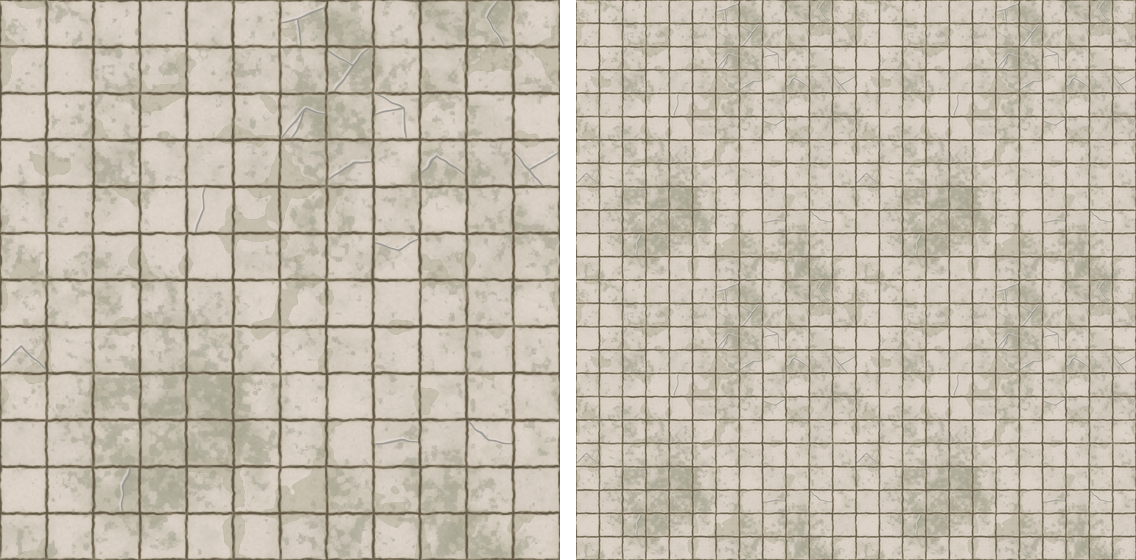
Left: one tile. Right: repeated 2 by 2.
Reproduce this texture procedurally as a WebGL 1 fragment shader.

```glsl
precision highp float;
// Worn stone floor: 12 by 12 pale square tiles with rough brown grout lines.
// Wrapping value noise gives mottling, specks and sharp-edged stains; hashed
// tiles get thin forked cracks. Every noise period is whole, so it tiles.

uniform vec2 u_resolution;

const float TILES = 12.0;
const vec3 STONE = vec3(0.855, 0.815, 0.775);
const vec3 MOTTLE = vec3(0.765, 0.740, 0.675);
const vec3 STAIN = vec3(0.735, 0.710, 0.625);
const vec3 MOSS = vec3(0.610, 0.610, 0.530);
const vec3 GROUT_SOFT = vec3(0.590, 0.550, 0.460);
const vec3 GROUT_DARK = vec3(0.380, 0.340, 0.270);
const vec3 CRACK = vec3(0.550, 0.545, 0.520);
const vec3 CHIP = vec3(0.890, 0.870, 0.850);

float hash(vec2 p) {
  vec3 q = fract(p.xyx * 0.1031);
  q += dot(q, q.yzx + 33.33);
  return fract((q.x + q.y) * q.z);
}

// Value noise that wraps after a whole number of cells.
float noise(vec2 uv, float cells, float seed) {
  vec2 g = uv * cells;
  vec2 i = floor(g);
  vec2 f = g - i;
  f = f * f * (3.0 - 2.0 * f);
  vec2 a = mod(i, cells) + seed * 13.7;
  vec2 b = mod(i + 1.0, cells) + seed * 13.7;
  return mix(mix(hash(a), hash(vec2(b.x, a.y)), f.x),
             mix(hash(vec2(a.x, b.y)), hash(b), f.x), f.y);
}

float fbm(vec2 uv, float cells, float seed) {
  float sum = 0.0;
  float weight = 0.52;
  for (int k = 0; k < 4; k++) {
    sum += weight * noise(uv, cells, seed + float(k));
    cells *= 2.0;
    weight *= 0.52;
  }
  return sum;
}

float segment(vec2 p, vec2 a, vec2 b) {
  vec2 ab = b - a;
  return length(p - a - ab * clamp(dot(p - a, ab) / dot(ab, ab), 0.0, 1.0));
}

// Distance to a bent crack across one tile, sometimes with a third branch.
float crackDistance(vec2 p, vec2 id) {
  if (hash(id + 71.0) > 0.5) p = p.yx;
  vec2 joint = 0.3 + 0.4 * vec2(hash(id + 5.3), hash(id + 9.1));
  vec2 start = vec2(0.0, hash(id + 14.7));
  vec2 end = vec2(1.0, hash(id + 23.9));
  float d = min(segment(p, start, joint), segment(p, joint, end));
  if (hash(id + 37.0) > 0.55)
    d = min(d, segment(p, joint, vec2(hash(id + 41.3), 0.0)));
  return d;
}

// Distance to the nearest grout line along each axis, in tiles.
vec2 lineDistance(vec2 p) {
  return 0.5 - abs(fract(p) - 0.5);
}

void main() {
  vec2 uv = gl_FragCoord.xy / u_resolution;
  float pixel = TILES / min(u_resolution.x, u_resolution.y);
  vec2 grid = uv * TILES;
  vec2 id = floor(grid);
  vec2 wobble = vec2(noise(uv, 60.0, 1.0), noise(uv, 60.0, 2.0)) - 0.5;
  vec2 fray = vec2(noise(uv, 168.0, 3.0), noise(uv, 168.0, 4.0)) - 0.5;
  vec2 lines = lineDistance(grid + 0.028 * wobble + 0.022 * fray);
  float edge = min(lines.x, lines.y);

  // Stone with broad mottling and a slight tone per tile.
  float cloud = fbm(uv, 5.0, 10.0);
  float mottle = fbm(uv, 26.0, 20.0);
  vec3 color = mix(STONE, MOTTLE, smoothstep(0.38, 0.80, 0.5 * cloud + 0.5 * mottle));
  color *= 0.99 + 0.025 * hash(id + 3.0);

  // Sharp-edged stains that gather along the joints.
  float level = 0.68 * noise(uv, 17.0, 30.0) + 0.27 * noise(uv, 37.0, 31.0)
    + 0.05 * noise(uv, 90.0, 32.0) + 0.15 * (1.0 - smoothstep(0.0, 0.35, edge));
  float inside = level - 0.79;
  float stain = smoothstep(-0.008, 0.008, inside);
  float rim = 1.0 - smoothstep(0.0, 0.025, abs(inside));
  color = mix(color, STAIN, 0.62 * stain);
  color += rim * mix(0.012, -0.025, stain);

  // Moss clouds and fine specks, denser where the broad noise is high.
  float speck = fbm(uv, 84.0, 40.0) + 0.75 * (cloud - 0.5) + 0.35 * (mottle - 0.5);
  color = mix(color, MOSS, 0.48 * smoothstep(0.57, 0.78, speck));
  color = mix(color, MOSS, 0.35 * smoothstep(0.58, 0.78, cloud) * mottle);
  color += 0.025 * (noise(uv, 256.0, 50.0) - 0.5);

  // Thin cracks with a pale chipped side in a few tiles.
  float cracked = step(0.885, hash(id + 57.0));
  vec2 local = grid - id + 0.05 * wobble;
  float crack = crackDistance(local, id);
  float chip = crackDistance(local + vec2(0.022, -0.022), id);
  color = mix(color, CHIP, 0.65 * cracked * (1.0 - smoothstep(0.01, 0.035 + pixel, chip)));
  color = mix(color, CRACK, 0.80 * cracked * (1.0 - smoothstep(0.004, 0.012 + pixel, crack)));

  // Dirt halo, soft grout and a broken dark core.
  float wear = noise(uv, 40.0, 60.0);
  float gap = noise(uv, 132.0, 61.0);
  float halo = exp(-edge * 15.0) * (0.25 + 0.5 * cloud);
  color = mix(color, STAIN, halo);
  float joint = 1.0 - smoothstep(0.014, 0.036 + 0.018 * wear + 0.5 * pixel, edge);
  color = mix(color, GROUT_SOFT, 0.92 * joint);
  float core = 1.0 - smoothstep(0.004, 0.022 + 0.012 * wear + 0.5 * pixel, edge);
  color = mix(color, GROUT_DARK, core * (0.45 + 0.55 * smoothstep(0.15, 0.6, 0.5 * wear + 0.5 * gap)));

  gl_FragColor = vec4(color, 1.0);
}
```
